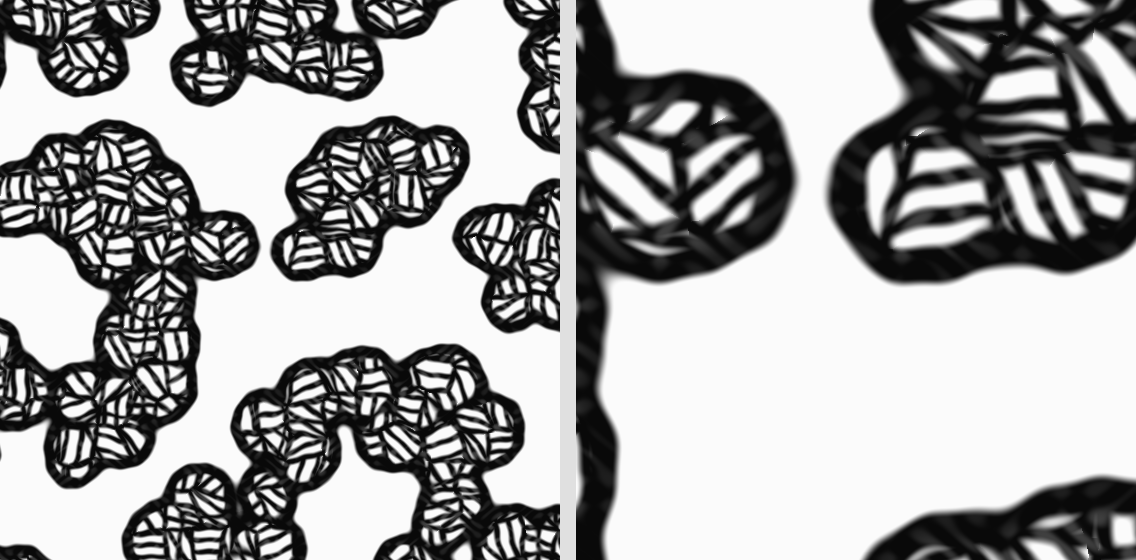
Left, the full canvas; right, a detail of the centre.
Give the GLSL for this pattern, as a Shadertoy shader.

```glsl
// Branching chains of round lobes drawn in thick black marker on white paper.
// A wave field picks which cellular points become lobes; each lobe cluster is
// filled with small patches of hatching whose directions alternate.

#define LOBE_CELL    0.085   // spacing of lobe centres
#define LOBE_RADIUS  0.064
#define BRANCH_WAVE  0.34    // distance between branches
#define BRANCH_LEVEL 0.00    // higher leaves more paper
#define PATCH_CELL   0.058   // spacing of hatch patches
#define HATCH_PITCH  0.0245
#define STROKE_HALF  0.0046  // half width of hatch strokes
#define RIM_WIDTH    0.019
#define SOFTNESS     0.0031

const vec3 PAPER = vec3(0.985);
const vec3 INK   = vec3(0.035);
const vec3 WORN  = vec3(0.27);

vec2 hash2(vec2 p) {
    vec3 q = fract(p.xyx * vec3(0.1031, 0.1030, 0.0973));
    q += dot(q, q.yzx + 33.33);
    return fract((q.xx + q.yz) * q.zy);
}

float smoothMin(float a, float b, float k) {
    float h = max(k - abs(a - b), 0.0) / k;
    return min(a, b) - 0.25 * k * h * h;
}

// Plane waves in several directions: winding bands of high values.
float branchField(vec2 p) {
    float sum = 0.0;
    for (int i = 0; i < 5; i++) {
        float n = float(i), angle = 0.628 * n + 0.3;
        float frequency = 6.2832 / BRANCH_WAVE * (0.8 + 0.1 * n);
        sum += cos(frequency * dot(p, vec2(cos(angle), sin(angle))) + 1.7 * n * n + 0.6);
    }
    return sum;
}

// x: signed distance to the joined lobes, y: distance to the seam between two.
vec2 lobes(vec2 p) {
    vec2 base = floor(p / LOBE_CELL);
    float blend = 1e-6, nearest = 1.0, second = 1.0;
    for (int y = -1; y <= 1; y++)
    for (int x = -1; x <= 1; x++) {
        vec2 id = base + vec2(x, y);
        vec2 centre = (id + 0.5 + 0.6 * (hash2(id) - 0.5)) * LOBE_CELL;
        if (branchField(centre) < BRANCH_LEVEL) continue;
        vec2 shape = hash2(id + 71.0);
        float stretch = 0.88 + 0.24 * shape.x;
        float radius = LOBE_RADIUS * (0.86 + 0.28 * shape.y);
        float d = length((p - centre) * vec2(stretch, 1.0 / stretch)) - radius;
        blend += exp(-120.0 * d);
        second = min(second, max(nearest, d));
        nearest = min(nearest, d);
    }
    return vec2(-log(blend) / 120.0, 0.5 * (second - nearest));
}

// Distance to the closest hatch stroke or patch border.
float hatching(vec2 p) {
    vec2 base = floor(p / PATCH_CELL);
    vec2 toFirst = vec2(9.0), toSecond = vec2(9.0), patchId = base;
    for (int y = -1; y <= 1; y++)
    for (int x = -1; x <= 1; x++) {
        vec2 id = base + vec2(x, y);
        vec2 r = (id + 0.5 + 0.6 * (hash2(id + 19.0) - 0.5)) * PATCH_CELL - p;
        if (dot(r, r) < dot(toFirst, toFirst)) {
            toSecond = toFirst;
            toFirst = r;
            patchId = id;
        } else if (dot(r, r) < dot(toSecond, toSecond)) {
            toSecond = r;
        }
    }
    float border = dot(0.5 * (toFirst + toSecond), normalize(toSecond - toFirst));

    // Neighbouring patches turn by about a right angle.
    vec2 random = hash2(patchId + 43.0);
    float angle = 1.5708 * mod(patchId.x + patchId.y, 2.0) + 1.3 * (random.x - 0.5) + 0.35;
    vec2 along = vec2(cos(angle), sin(angle));
    float t = dot(toFirst, along);
    float across = dot(toFirst, vec2(-along.y, along.x)) + 4.0 * (random.y - 0.5) * t * t;
    float pitch = HATCH_PITCH * (0.85 + 0.35 * random.y);
    float stroke = abs(fract(across / pitch + random.x * 7.0) - 0.5) * pitch;
    return smoothMin(border, stroke, 0.003);
}

void mainImage(out vec4 fragColor, in vec2 fragCoord) {
    vec2 uv = fragCoord / iResolution.y;

    // Unsteady hand: two layers of waviness.
    vec2 p = uv + 0.0025 * sin(uv.yx * vec2(57.0, 49.0) + vec2(0.4, 2.1))
                + 0.0008 * sin(uv.yx * vec2(163.0, 181.0) + 3.0 * uv);

    // Ink covers the lobes except for the small gaps between strokes.
    vec2 lobe = lobes(p);
    float pressure = sin(p.x * 83.0 + 2.0 * sin(p.y * 47.0)) * sin(p.y * 71.0 + 1.3);
    float width = STROKE_HALF + 0.0009 * pressure;
    float rim = -lobe.x - RIM_WIDTH - 0.003 * pressure;
    float gap = smoothMin(hatching(p), lobe.y + 0.001, 0.003) - width;
    gap = smoothMin(gap, rim, 0.004);
    float soft = max(SOFTNESS, 0.8 / iResolution.y);
    float ink = 1.0 - smoothstep(-soft, soft, max(lobe.x, gap));

    // Dry marker streaks, stronger on the thin inner strokes.
    float streak = sin(uv.x * 170.0 + 2.0 * sin(uv.y * 110.0))
                 * sin(uv.y * 200.0 + 2.0 * sin(uv.x * 90.0));
    float inner = smoothstep(-0.012, 0.004, rim);
    float wear = smoothstep(-0.1, 1.0, streak) * mix(0.35, 0.9, inner);
    fragColor = vec4(mix(PAPER, mix(INK, WORN, wear), ink), 1.0);
}
```
